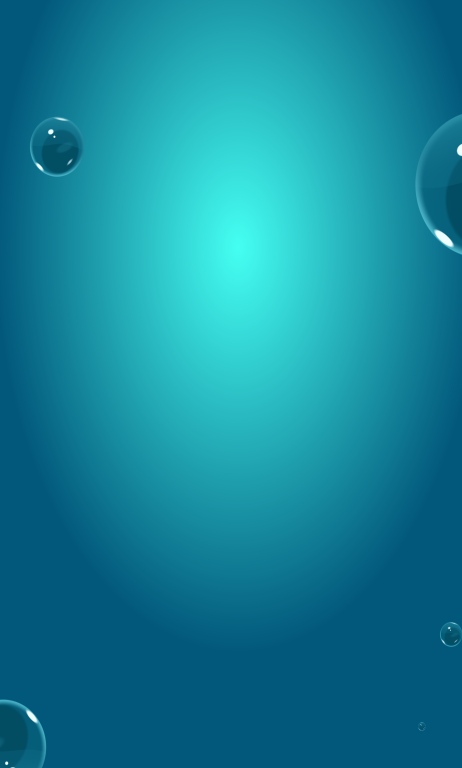
Reproduce this background procedurally as a WebGL 1 fragment shader.

```glsl
precision highp float;

uniform vec2 u_resolution;

// Layout is in units of the canvas height
const vec2 FRAME = vec2(0.599, 1.0);
const vec2 GLOW_CENTER = vec2(0.309, 0.678);
const vec2 GLOW_RADIUS = vec2(0.314, 0.527);
const vec3 GLOW_COLOR = vec3(0.27, 1.0, 0.95);
const vec3 DEEP_COLOR = vec3(0.008, 0.345, 0.482);

const float BUBBLE_SQUASH = 0.9;
const vec3 BODY_COLOR = vec3(0.02, 0.37, 0.47);
const vec3 CORE_COLOR = vec3(0.005, 0.29, 0.37);
const vec3 CAP_COLOR = vec3(0.16, 0.58, 0.67);
const vec3 RIM_COLOR = vec3(0.35, 0.78, 0.85);
const vec3 GLINT_COLOR = vec3(0.93, 1.0, 1.0);

vec2 rotate(vec2 v, float angle) {
  float c = cos(angle), s = sin(angle);
  return vec2(c * v.x + s * v.y, c * v.y - s * v.x);
}

// Coverage of a tilted ellipse with an edge of the given softness
float ellipse(vec2 q, vec2 center, vec2 radius, float tilt, float soft) {
  float d = length(rotate(q - center, tilt) / radius);
  float edge = soft / min(radius.x, radius.y);
  return 1.0 - smoothstep(1.0 - edge, 1.0 + edge, d);
}

// Thin lens of light lying along the rim
float rimGlint(vec2 q, float angle, vec2 size, float soft) {
  vec2 center = 0.93 * vec2(cos(angle), sin(angle));
  return ellipse(q, center, size, angle + 1.5708, soft);
}

vec3 addBubble(vec3 color, vec2 p, vec2 center, float radius, float turn, float opacity) {
  vec2 q = rotate((p - center) / (radius * vec2(BUBBLE_SQUASH, 1.0)), turn);
  float soft = 0.8 / (u_resolution.y * radius);
  float r = length(q);
  float mask = 1.0 - smoothstep(1.0 - soft, 1.0 + soft, r);

  // Body, pale upper cap and dark core
  vec3 c = mix(color, BODY_COLOR, 0.75);
  float waterline = 0.03 + 0.08 * sin(3.0 * q.x + 0.8);
  float cap = smoothstep(-soft, soft, q.y - waterline);
  c = mix(c, CAP_COLOR, cap * (0.12 + 0.45 * smoothstep(0.0, 1.0, q.y) * r));
  float core = ellipse(q, vec2(0.13, -0.15), vec2(0.66, 0.74), -0.4, soft + 0.02);
  c = mix(c, CORE_COLOR, core * mix(0.85, 0.5, cap));
  float sheen = ellipse(q, vec2(0.28, 0.0), vec2(0.3, 0.13), 0.5, soft + 0.02);
  c = mix(c, CAP_COLOR, 0.25 * sheen);

  // Rim, brightest along the lower left
  float rim = smoothstep(0.87, 1.0, r);
  float lower = smoothstep(0.3, -0.8, q.y + 0.3 * q.x);
  c = mix(c, RIM_COLOR, rim * (0.25 + 0.55 * lower));

  // Highlights
  float glint = ellipse(q, vec2(-0.28, 0.47), vec2(0.1, 0.08), 0.5, soft);
  glint = max(glint, ellipse(q, vec2(-0.13, 0.32), vec2(0.035), 0.0, soft));
  glint = max(glint, 0.7 * ellipse(q, vec2(0.52, -0.46), vec2(0.11, 0.035), 0.9, soft));
  glint = max(glint, 0.8 * rimGlint(q, 1.5, vec2(0.2, 0.035), soft));
  glint = max(glint, rimGlint(q, 4.05, vec2(0.17, 0.055), soft));
  c = mix(c, GLINT_COLOR, glint);

  return mix(color, c, mask * opacity);
}

void main() {
  vec2 p = gl_FragCoord.xy / u_resolution * FRAME;

  // Elliptical glow over deep water
  float falloff = length((p - GLOW_CENTER) / GLOW_RADIUS);
  vec3 color = mix(GLOW_COLOR, DEEP_COLOR, min(falloff, 1.0));

  // Bubbles: center, radius, turn, opacity
  color = addBubble(color, p, vec2(0.074, 0.809), 0.039, -0.1, 1.0);
  color = addBubble(color, p, vec2(0.625, 0.760), 0.096, 0.0, 1.0);
  color = addBubble(color, p, vec2(0.004, 0.027), 0.062, 3.0, 1.0);
  color = addBubble(color, p, vec2(0.585, 0.174), 0.016, -0.2, 0.9);
  color = addBubble(color, p, vec2(0.547, 0.054), 0.0055, 0.0, 0.6);

  gl_FragColor = vec4(color, 1.0);
}
```
